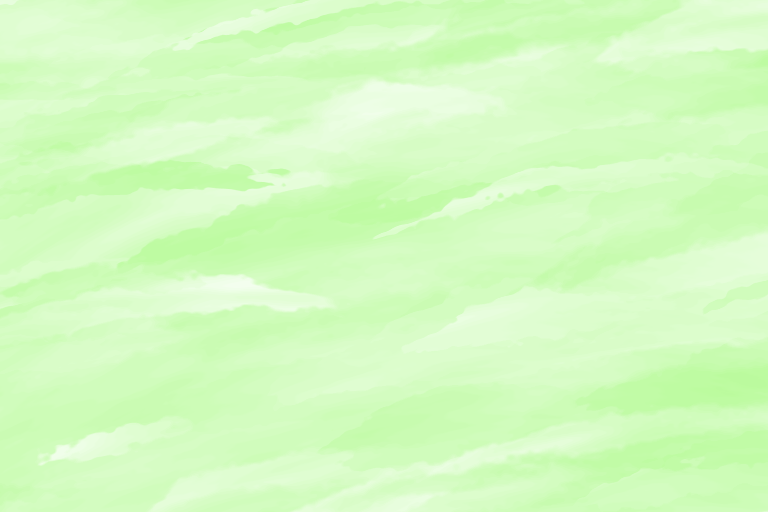
Write a WebGL 1 fragment shader that draws this background.

```glsl
precision highp float;

uniform vec2 u_resolution;

#define STROKES 90
#define SLOPE 0.17
#define BEND 0.28
#define BRISTLE_FREQ 45.0
#define DEEP_GREEN vec3(0.70, 0.98, 0.57)
#define PAPER vec3(1.0)
#define BASE_TONE 0.40
#define TONE_STEPS 26.0

float hash(vec2 p) {
    vec3 q = fract(vec3(p.xyx) * 0.1031);
    q += dot(q, q.yzx + 33.33);
    return fract((q.x + q.y) * q.z);
}

float noise(vec2 p) {
    vec2 cell = floor(p);
    vec2 f = fract(p);
    f = f * f * (3.0 - 2.0 * f);
    float low = mix(hash(cell), hash(cell + vec2(1.0, 0.0)), f.x);
    float high = mix(hash(cell + vec2(0.0, 1.0)), hash(cell + 1.0), f.x);
    return mix(low, high, f.y);
}

float fbm(vec2 p) {
    float sum = 0.0;
    float weight = 0.5;
    for (int i = 0; i < 4; i++) {
        sum += weight * noise(p);
        p = p * 2.03 + 19.7;
        weight *= 0.5;
    }
    return sum / 0.9375;
}

// Position along and across a gently arched stroke
vec2 strokeSpace(vec2 p, vec2 center, float angle) {
    vec2 d = p - center;
    float c = cos(angle);
    float s = sin(angle);
    vec2 local = vec2(c * d.x + s * d.y, c * d.y - s * d.x);
    local.y += BEND * local.x * local.x;
    return local;
}

// Lays one translucent stroke over the tone below
float paintStroke(float tone, vec2 p, float id, float pixel) {
    float order = id / float(STROKES);
    vec2 jitter = vec2(hash(vec2(id, 1.3)), hash(vec2(id, 2.7)));
    vec2 spread = fract(id * vec2(0.7549, 0.5698) + 0.15 * jitter);
    vec2 center = mix(vec2(-0.2, -0.1), vec2(1.7, 1.1), spread);
    float angle = SLOPE + 0.22 * (hash(vec2(id, 3.1)) - 0.5);
    vec2 local = strokeSpace(p, center, angle);

    float halfLength = mix(0.14, 0.48, hash(vec2(id, 4.9)));
    float halfWidth = mix(0.075, 0.018, order) * mix(0.7, 1.2, hash(vec2(id, 5.3)));
    if (abs(local.y) > halfWidth + 0.07 || abs(local.x) > halfLength + 0.15) return tone;

    // Bristle streaks and ragged, blotted borders
    float bristle = noise(local * vec2(4.0, BRISTLE_FREQ) + id * 17.0) - 0.5;
    float blot = noise(local * vec2(26.0, 55.0) + id * 9.0) - 0.5;
    blot += 0.5 * (noise(local * vec2(75.0, 115.0) + id * 5.0) - 0.5);
    float sway = noise(vec2(local.x * 6.0, id * 3.7)) - 0.5;
    float reach = local.x / halfLength;
    float along = abs(local.x) - halfLength + 0.16 * bristle + 0.07 * blot;
    float across = abs(local.y + 0.03 * sway) - halfWidth * (1.0 - 0.55 * reach * reach);
    across += 0.018 * blot + 0.012 * bristle;

    float edge = max(along * 0.22, across);
    float softness = pixel + 0.03 * pow(hash(vec2(id, 6.1)), 4.0);
    float mask = 1.0 - smoothstep(-softness, softness, edge);

    // Paint thins out toward one end
    float heading = hash(vec2(id, 7.7)) < 0.7 ? 1.0 : -1.0;
    float load = mix(0.85, 0.2, smoothstep(-0.8, 1.0, reach * heading));
    load *= 0.9 + 0.5 * bristle;
    float pigment = mix(0.10, 0.86, pow(hash(vec2(id, 8.3)), 1.35));
    return mix(tone, pigment + 0.14 * bristle, mask * load);
}

// Gathers tones into flat washes with soft borders
float terrace(float tone) {
    float level = tone * TONE_STEPS;
    return (floor(level) + smoothstep(0.3, 0.7, fract(level))) / TONE_STEPS;
}

void main() {
    vec2 p = gl_FragCoord.xy / u_resolution.y;
    float pixel = 1.0 / u_resolution.y;

    // Broad streaked wash
    vec2 flow = strokeSpace(p, vec2(0.75, 0.5), SLOPE);
    flow.y += 0.03 * (noise(p * 3.0) - 0.5);
    float tone = BASE_TONE + 0.6 * (fbm(flow * vec2(1.8, 10.0) + 4.0) - 0.5);

    for (int i = 0; i < STROKES; i++) {
        tone = paintStroke(tone, p, float(i), pixel);
    }

    // Fine patches that break up the wash borders
    tone += 0.07 * (fbm(flow * vec2(9.0, 38.0)) - 0.5);
    tone = clamp(terrace(tone), 0.02, 0.97);
    gl_FragColor = vec4(mix(DEEP_GREEN, PAPER, tone), 1.0);
}
```
